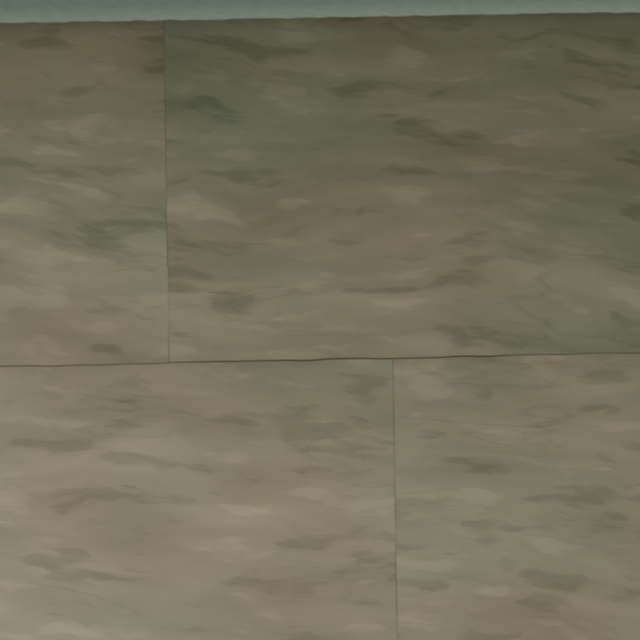
This texture is drawn by a Shadertoy shader. Its source:

```glsl
const vec2 TILE = vec2(1.05, 0.56);
const vec3 DARK_STONE = vec3(0.33, 0.33, 0.26);
const vec3 PALE_STONE = vec3(0.56, 0.535, 0.455);
const vec3 SEAM_BROWN = vec3(0.27, 0.24, 0.18);
const vec3 STRIP_TOP = vec3(0.37, 0.43, 0.385);
const vec3 STRIP_EDGE = vec3(0.45, 0.49, 0.43);

float hash(vec2 p) {
    return fract(sin(dot(p, vec2(127.1, 311.7))) * 43758.5453);
}

float noise(vec2 p) {
    vec2 cell = floor(p);
    vec2 f = fract(p);
    f = f * f * (3.0 - 2.0 * f);
    return mix(mix(hash(cell), hash(cell + vec2(1, 0)), f.x),
               mix(hash(cell + vec2(0, 1)), hash(cell + vec2(1, 1)), f.x), f.y);
}

float fbm(vec2 p) {
    float sum = 0.0;
    float gain = 0.5;
    for (int i = 0; i < 5; i++) {
        sum += gain * noise(p);
        p = mat2(1.98, 0.18, -0.18, 1.98) * p + 17.3;
        gain *= 0.5;
    }
    return sum;
}

// Antialiased line of a given half width
float line(float dist, float halfWidth, float pixel) {
    return 1.0 - smoothstep(halfWidth - pixel, halfWidth + pixel, abs(dist));
}

// Signed brightness change of the stone, stretched along the grain
float veining(vec2 p, vec2 seed) {
    vec2 q = p + seed;
    q.y += 0.1 * (fbm(q * vec2(3.0, 4.0)) - 0.5) + 0.06 * p.x;
    float clouds = fbm(q * vec2(3.5, 8.0)) - 0.48;
    float streaks = fbm(q * vec2(7.0, 30.0) + 5.0) - 0.48;
    float flecks = fbm(q * vec2(11.0, 38.0) + 31.0);
    float ridge = fbm(q * vec2(3.0, 13.0) + 11.0) - 0.5;
    float crack = exp(-abs(ridge) * 70.0) * smoothstep(0.45, 0.7, noise(q * 7.0 + 3.0));
    float darkFlecks = smoothstep(0.56, 0.74, flecks);
    float paleFlecks = smoothstep(0.40, 0.24, flecks);
    return 0.09 * clouds + 0.09 * streaks
         - 0.05 * darkFlecks + 0.035 * paleFlecks - 0.03 * crack;
}

// Daylight falling off toward the top and the right
float daylight(vec2 uv) {
    return mix(0.58 - 0.09 * uv.x, 0.335, pow(uv.y, 1.5));
}

vec3 stone(vec2 uv, vec2 tileId) {
    vec2 seed = 9.0 * vec2(hash(tileId), hash(tileId + 4.7));
    float shade = daylight(uv) + veining(uv, seed);
    shade += 0.012 * (hash(tileId + 8.1) - 0.5);
    vec3 color = mix(DARK_STONE, PALE_STONE, (shade - 0.33) / 0.23);
    float tint = fbm(uv * vec2(3.0, 5.0) + seed + 20.0) - 0.48;
    return color + tint * vec3(-0.05, 0.015, 0.02);
}

vec3 strip(vec2 uv, float above) {
    vec3 color = mix(STRIP_EDGE, STRIP_TOP, smoothstep(0.0, 0.03, above));
    return color + 0.02 * (noise(uv * vec2(90.0, 200.0)) - 0.5);
}

void mainImage(out vec4 fragColor, in vec2 fragCoord) {
    vec2 uv = fragCoord / iResolution.xy;
    float pixel = 1.0 / min(iResolution.x, iResolution.y);

    // Tilted rows, each shifted by a third of a tile
    float height = uv.y - 0.427 - 0.022 * uv.x;
    height += 0.002 * (noise(vec2(uv.x * 25.0, 2.0)) - 0.5);
    float row = floor(height / TILE.y);
    float along = uv.x - 0.264 + 0.35 * row + 0.015 * height;
    vec2 tileId = vec2(floor(along / TILE.x), row);
    vec3 color = stone(uv, tileId);

    // Seam between rows with uneven wear, and faint butt joints
    float seamDist = height - TILE.y * round(height / TILE.y);
    float jointDist = along - TILE.x * round(along / TILE.x);
    float wear = mix(0.3, 0.85, noise(vec2(uv.x * 16.0, 7.0)));
    float jointWear = mix(0.05, 0.3, noise(vec2(uv.y * 18.0, 3.0)));
    color *= 1.0 - 0.05 * exp(-abs(seamDist) * 90.0);
    color = mix(color, SEAM_BROWN, wear * line(seamDist, 0.0013, pixel));
    color = mix(color, SEAM_BROWN, jointWear * line(jointDist, 0.0015, pixel));

    // Skirting strip and the shadow below it
    float above = uv.y - 0.964 - 0.017 * uv.x;
    above += 0.002 * (noise(vec2(uv.x * 60.0, 1.0)) - 0.5);
    color *= 1.0 - 0.16 * exp(min(above, 0.0) * 90.0);
    color = mix(color, strip(uv, above), smoothstep(-1.5 * pixel, 1.5 * pixel, above));

    fragColor = vec4(color, 1.0);
}
```
